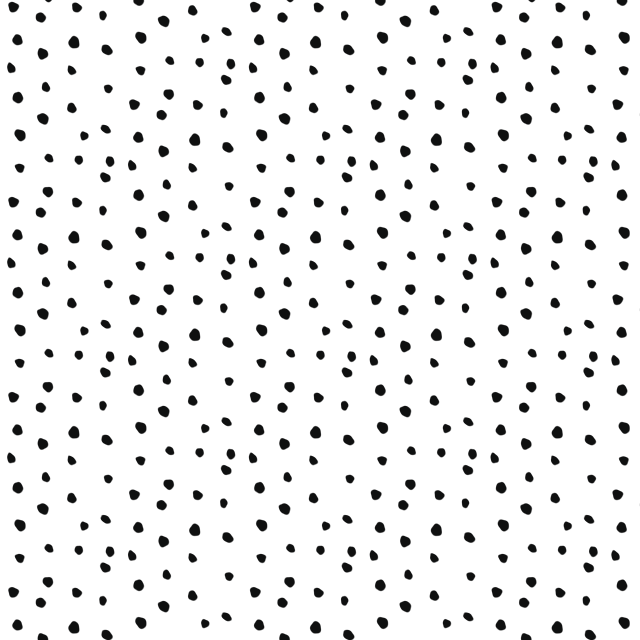
Reproduce this pattern procedurally as a WebGL 2 fragment shader.

```glsl
#version 300 es
precision highp float;
// Scattered hand-cut black pebble spots on white, in a half-drop repeat.

uniform vec2 u_resolution;
out vec4 fragColor;

const vec3 PAPER = vec3(1.0);
const vec3 INK = vec3(0.06, 0.063, 0.064);

const vec2 CELL = vec2(0.0472, 0.0508);       // one spot per cell
const vec2 REPEAT = vec2(4.0, 6.0);           // cells per repeat block
const float DROP = 3.0;                       // rows shifted per block
const float JITTER = 0.31;                    // scatter, in cells
const vec2 RADIUS = vec2(0.0064, 0.0092);     // smallest, largest
const vec2 STRETCH = vec2(1.04, 1.24);        // square root of length / width
const vec2 TILT = vec2(-0.05, 0.95);          // lean to the left, radians
const float TAPER = 0.20;                     // narrowing towards the top
const float WOBBLE = 0.055;                   // unevenness of the outline
const float EDGE_PIXELS = 0.8;                // half width of the soft edge
const float TAU = 6.2831853;
const uint SEED = 17u;

// Three random values in 0..1 for a cell and a channel (PCG 3D).
vec3 hash3(vec2 cell, uint channel) {
    uvec3 v = uvec3(uvec2(cell), channel + SEED);
    v = v * 1664525u + 1013904223u;
    v.x += v.y * v.z;
    v.y += v.z * v.x;
    v.z += v.x * v.y;
    v ^= v >> 16u;
    v.x += v.y * v.z;
    v.y += v.z * v.x;
    v.z += v.x * v.y;
    return vec3(v >> 8u) / 16777216.0;
}

// Wraps a cell into the half-drop repeat block.
vec2 wrapCell(vec2 cell) {
    float block = floor(cell.x / REPEAT.x);
    return mod(cell + vec2(0.0, DROP * block), REPEAT);
}

// Approximate signed distance to a leaning, tapered, uneven oval.
float pebble(vec2 p, vec2 key) {
    vec3 form = hash3(key, 1u);
    vec3 outline = hash3(key, 2u);
    float radius = mix(RADIUS.x, RADIUS.y, form.x);
    float stretch = mix(STRETCH.x, STRETCH.y, form.y * form.y);
    float tilt = mix(TILT.x, TILT.y, form.z);

    float c = cos(tilt), s = sin(tilt);
    vec2 q = vec2(c * p.x + s * p.y, c * p.y - s * p.x);
    q *= vec2(stretch, 1.0 / stretch);
    q.x *= 1.0 + TAPER * outline.x * clamp(q.y / radius, -1.5, 1.5);

    float angle = atan(q.y, q.x + 1e-7);
    float wave = sin(3.0 * angle + TAU * outline.y)
               + 0.5 * sin(5.0 * angle + TAU * outline.z);
    return length(q) - radius * (1.0 + WOBBLE * wave);
}

// Distance to the nearest spot, searching the surrounding cells.
float spots(vec2 p) {
    vec2 grid = p / CELL;
    float nearest = 1.0;
    for (int i = -1; i <= 1; i++) {
        float column = floor(grid.x) + float(i);
        float stagger = 0.5 * mod(column, 2.0);
        for (int j = -1; j <= 1; j++) {
            vec2 cell = vec2(column, floor(grid.y - stagger) + float(j));
            vec2 key = wrapCell(cell);
            vec3 rnd = hash3(key, 0u);
            float turn = TAU * rnd.x;
            vec2 offset = JITTER * sqrt(rnd.y) * vec2(cos(turn), sin(turn));
            vec2 centre = cell + vec2(0.5, 0.5 + stagger) + offset;
            nearest = min(nearest, pebble((grid - centre) * CELL, key));
        }
    }
    return nearest;
}

void main() {
    vec2 p = gl_FragCoord.xy / u_resolution.y;
    float edge = EDGE_PIXELS / u_resolution.y;
    float ink = 1.0 - smoothstep(-edge, edge, spots(p));
    fragColor = vec4(mix(PAPER, INK, ink), 1.0);
}
```
